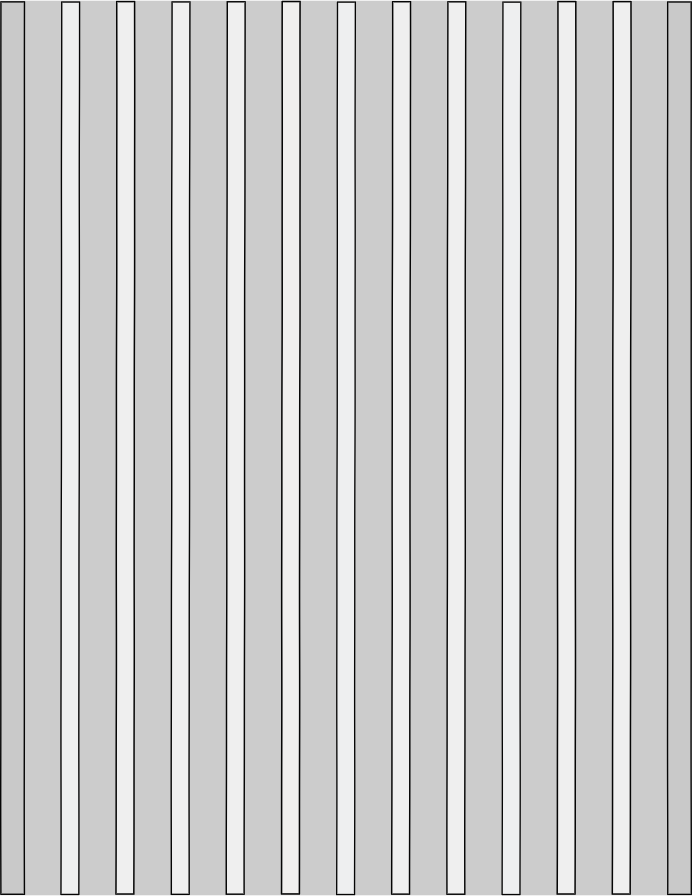
Give the GLSL for this pattern, as a Shadertoy shader.

```glsl
// Eleven pale vertical slats on a grey ground, with a wider grey post at each side.
// Slats repeat by rounding to the nearest column; each is a box distance with an inked
// outline, leaning slightly and wavering by layered sines. Unit: canvas width.

const float PERIOD = 0.0797;
const float LAST_COLUMN = 6.0;       // columns run from -6 to 6, the ends are posts
const float SLAT_HALF = 0.0129;
const float POST_HALF = 0.0170;
const float POST_SHIFT = 0.0036;     // outward offset of the posts
const float END_MARGIN = 0.0026;
const float INK_WIDTH = 0.0021;
const float LEAN = 0.0012;
const float RIM = 0.0012;

const vec3 GROUND = vec3(0.80);
const vec3 POST = vec3(0.79);
const vec3 SLAT = vec3(0.937);
const vec3 PAPER = vec3(0.97);
const vec3 INK = vec3(0.02);

float hash(float n) {
    return fract(sin(n * 12.9898 + 4.1) * 43758.5);
}

float boxDistance(vec2 p, vec2 halfSize) {
    vec2 q = abs(p) - halfSize;
    return length(max(q, 0.0)) + min(max(q.x, q.y), 0.0);
}

// Share of a pixel lying inside the shape
float coverage(float distance, float pixel) {
    return clamp(0.5 - distance / pixel, 0.0, 1.0);
}

// Share of a pixel lying on a stroke along the shape's edge
float stroke(float distance, float width, float pixel) {
    return coverage(distance - 0.5 * width, pixel)
         - coverage(distance + 0.5 * width, pixel);
}

// Slow hand-drawn drift along the length of a line
float waver(float y, float seed) {
    return 0.00014 * sin(y * 9.0 + seed * 6.3)
         + 0.00008 * sin(y * 23.0 + seed * 11.0);
}

// Slightly warm or cool fill for each slat
vec3 slatTint(float seed) {
    return SLAT + vec3(0.006, 0.0, -0.006) * (seed - 0.5);
}

void mainImage(out vec4 fragColor, in vec2 fragCoord) {
    float pixel = 1.0 / iResolution.x;
    float height = iResolution.y * pixel;
    vec2 p = fragCoord * pixel - vec2(0.5, 0.5 * height);

    // Nearest column and its variation
    float column = clamp(round(p.x / PERIOD), -LAST_COLUMN, LAST_COLUMN);
    float isPost = step(LAST_COLUMN - 0.5, abs(column));
    float seed = hash(column);

    // Box placed in its column, leaning and wavering
    float center = column * PERIOD + isPost * sign(column) * POST_SHIFT;
    float drift = (1.0 - isPost) * LEAN * p.y / height + waver(p.y, seed);
    vec2 local = p - vec2(center + drift, (seed - 0.5) * 0.001);
    vec2 halfSize = vec2(mix(SLAT_HALF, POST_HALF, isPost), 0.5 * height - END_MARGIN);
    float d = boxDistance(local, halfSize);

    // Ground with a thin paper rim above and below
    float inside = coverage(abs(p.y) - 0.5 * height + RIM, pixel);
    vec3 color = mix(PAPER, GROUND, inside);

    // Fill, then outline
    color = mix(color, mix(slatTint(seed), POST, isPost), coverage(d, pixel));
    float inkWidth = INK_WIDTH * mix(0.92, 1.08, seed);
    color = mix(color, INK, stroke(d, inkWidth, pixel));

    fragColor = vec4(color, 1.0);
}
```
